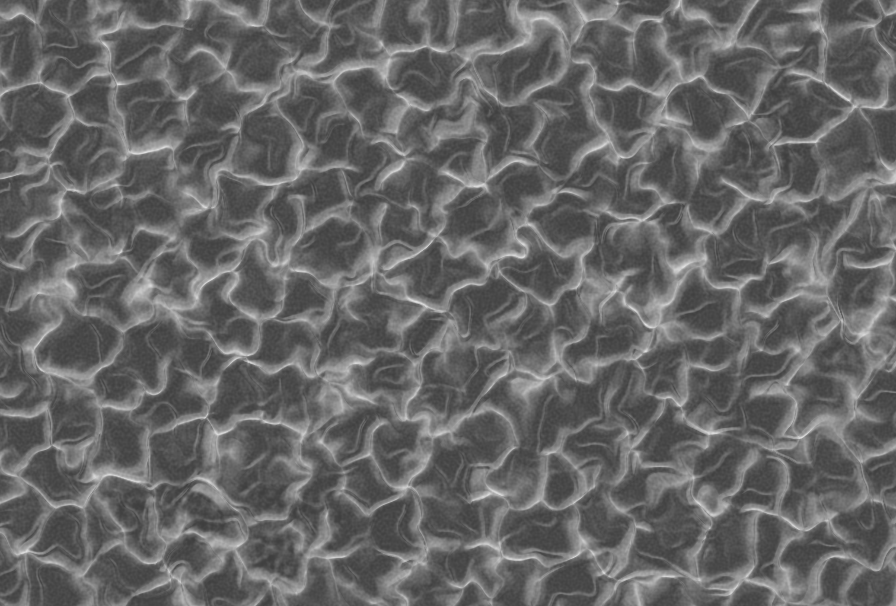
A WebGL 1 fragment shader for this texture:

```glsl
precision highp float;
// Draws a grey wrinkled membrane: star-shaped folds with bright crests over a dark floor.

uniform vec2 u_resolution;

const vec2 CELLS = vec2(11.2, 10.8);      // fold cells per canvas height
const float JITTER = 0.85;                // irregularity of the cells
const float BEND = 0.34;                  // large zigzag of the folds
const float CURL = 0.17;                  // small zigzag of the folds
const float CREST_WIDTH = 0.07;
const float FLANK_WIDTH = 0.27;
const float RIM_GAP = 0.27;               // distance of the side rims from the crest
const float FLOOR_TONE = 0.268;
const float SHADOW_TONE = 0.235;
const float FLANK_GAIN = 0.115;
const float CREST_GAIN = 0.31;
const float RIM_GAIN = 0.06;
const float PLEAT_GAIN = 0.11;
const float RELIEF_GAIN = 0.030;          // light from one side
const float STEEP_GAIN = 0.018;           // glow of steep flanks on all sides
const float DEBRIS_GAIN = 0.11;
const float GRAIN_GAIN = 0.055;
const vec2 LIGHT = vec2(-0.62, 0.78);
const float SLOPE_STEP = 0.045;

vec2 hash2(vec2 p) {
  vec3 q = fract(p.xyx * vec3(0.1031, 0.1030, 0.0973));
  q += dot(q, q.yzx + 33.33);
  return fract((q.xx + q.yz) * q.zy);
}

float cornerSlope(vec2 cell, vec2 corner, vec2 f) {
  return dot(hash2(cell + corner) * 2.0 - 1.0, f - corner);
}

float gradientNoise(vec2 p) {
  p += 71.0;
  vec2 i = floor(p);
  vec2 f = p - i;
  vec2 u = f * f * f * (f * (f * 6.0 - 15.0) + 10.0);
  float low = mix(cornerSlope(i, vec2(0.0), f), cornerSlope(i, vec2(1.0, 0.0), f), u.x);
  float high = mix(cornerSlope(i, vec2(0.0, 1.0), f), cornerSlope(i, vec2(1.0), f), u.x);
  return 1.4 * mix(low, high, u.y);
}

vec2 noise2(vec2 p) {
  return vec2(gradientNoise(p), gradientNoise(p + vec2(37.2, 15.8)));
}

// Turning the lattice keeps the folds free of rows
vec2 bend(vec2 p) {
  p = mat2(0.82, 0.57, -0.57, 0.82) * p;
  return p + BEND * noise2(p * 1.35) + CURL * noise2(p * 2.4 + 9.0);
}

// x: gap to the nearest cell border, y: softened distance to the cell centre
vec2 foldCells(vec2 p) {
  vec2 base = floor(p);
  float nearest = 9.0;
  float second = 9.0;
  float weight = 0.0;
  for (int j = -1; j <= 1; j++) {
    for (int i = -1; i <= 1; i++) {
      vec2 cell = base + vec2(float(i), float(j));
      vec2 centre = cell + 0.5 + JITTER * (hash2(cell + 113.0) - 0.5);
      float d = length(centre - p);
      second = min(second, max(nearest, d));
      nearest = min(nearest, d);
      weight += exp(-14.0 * d);
    }
  }
  return vec2(second - nearest, -log(weight) / 14.0);
}

// Secondary folds that hang from the main crests
float pleats(vec2 q) {
  float n = gradientNoise(q * 1.7 + 23.0);
  return exp(-n * n * 70.0);
}

float bodyOf(vec2 cells) {
  return smoothstep(0.34, 0.74, cells.y);
}

// Arms of the stars fade out in places, so the cells stay open
float armStrength(vec2 q, float body) {
  float arm = smoothstep(-0.35, 0.15, gradientNoise(q * 1.5 + 61.0));
  return mix(0.12 + 0.88 * arm, 1.0, 0.6 * body * body);
}

float height(vec2 p) {
  vec2 q = bend(p);
  vec2 cells = foldCells(q);
  float body = bodyOf(cells);
  float ridge = exp(-cells.x * cells.x / 0.05) * armStrength(q, body);
  return 0.5 * body + 0.7 * ridge + 0.42 * pleats(q) * (0.45 + 0.55 * body);
}

void main() {
  vec2 uv = gl_FragCoord.xy / u_resolution.y;
  vec2 p = uv * CELLS;
  vec2 q = bend(p);
  vec2 cells = foldCells(q);
  float body = bodyOf(cells);
  float arm = armStrength(q, body);

  // Slope lighting from above
  float h = height(p);
  vec2 slope = vec2(height(p + vec2(SLOPE_STEP, 0.0)) - h,
                    height(p + vec2(0.0, SLOPE_STEP)) - h) / SLOPE_STEP;
  float relief = clamp(-dot(slope, LIGHT), -3.0, 3.5);
  float steep = min(length(slope), 4.0);

  // Soft flanks, thin crests and fainter rims beside them
  float flank = 0.7 * arm * exp(-cells.x / FLANK_WIDTH) + 0.25 * body;
  float crest = arm * exp(-sqrt(cells.x * cells.x + 0.0008) / CREST_WIDTH);
  float rimOffset = (cells.x - RIM_GAP) / 0.09;
  float rim = exp(-rimOffset * rimOffset) * body;
  float tone = FLOOR_TONE + FLANK_GAIN * flank + CREST_GAIN * crest + RIM_GAIN * rim
             + PLEAT_GAIN * pleats(q) * (0.28 + 0.6 * body)
             + RELIEF_GAIN * relief + STEEP_GAIN * steep;

  // Crumbly patches on the floor, and fine grain
  float patches = smoothstep(0.30, 0.48, gradientNoise(p * 0.3 + 5.0)) * (1.0 - body);
  tone += DEBRIS_GAIN * patches * gradientNoise(p * 6.5);
  tone += GRAIN_GAIN * gradientNoise(uv * 190.0);

  // Shadows level off softly
  float lift = tone - SHADOW_TONE;
  tone = SHADOW_TONE + 0.5 * (lift + sqrt(lift * lift + 0.002));
  gl_FragColor = vec4(vec3(min(tone, 0.9)), 1.0);
}
```
